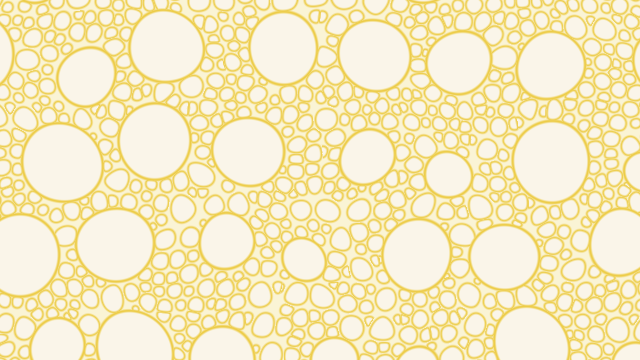
A WebGL 1 fragment shader for this pattern:

```glsl
precision highp float;
uniform vec2 u_resolution;

// Lengths are fractions of the canvas height
const float BIG_CELL = 0.272;
const float BLOCK = 0.083;
const float BIG_SALT = 1.0;
const float BLOCK_SALT = 2.0;
const vec3 CREAM = vec3(0.98, 0.962, 0.912);
const vec3 GAP_TINT = vec3(0.982, 0.955, 0.835);
const vec3 YELLOW = vec3(0.928, 0.80, 0.28);

vec3 hash3(vec2 cell, float salt) {
  vec3 q = fract(cell.xyx * vec3(0.1031, 0.1030, 0.0973) + salt * 0.317);
  q += dot(q, q.yxz + 33.33);
  return fract((q.xxy + q.yzz) * q.zyx);
}

// Brick-like grid: every row slides sideways by a random amount
float rowShift(float row, float salt) {
  return hash3(vec2(row, 7.0), salt + 5.0).x;
}
vec2 cellInRow(vec2 p, float size, float rowStep, float salt) {
  float row = floor(p.y / size) + rowStep;
  return vec2(floor(p.x / size - rowShift(row, salt)), row);
}
vec2 cellCentre(vec2 cell, float size, float salt) {
  return (cell + vec2(0.5 + rowShift(cell.y, salt), 0.5)) * size;
}

// Bubbles are stored as centre (xy) and radius (z)
vec3 bigBubble(vec2 cell) {
  vec3 h = hash3(cell, BIG_SALT);
  float radius = mix(0.055, 0.117, h.z);
  vec2 offset = (h.xy - 0.5) * (BIG_CELL - 2.0 * radius);
  return vec3(cellCentre(cell, BIG_CELL, BIG_SALT) + offset, radius);
}
float gapTo(vec2 p, vec3 bubble) {
  return length(p - bubble.xy) - bubble.z;
}
vec3 nearestBig(vec2 p) {
  vec3 best = vec3(p + 10.0, 0.0);
  for (int j = -1; j <= 1; j++) {
    vec2 cell = cellInRow(p, BIG_CELL, float(j), BIG_SALT);
    for (int i = -1; i <= 1; i++) {
      vec3 big = bigBubble(cell + vec2(float(i), 0.0));
      if (gapTo(p, big) < gapTo(p, best)) best = big;
    }
  }
  return best;
}

// Fits a bubble beside its big neighbour; radius 0 if it has no room
vec3 settle(vec2 centre, float radius) {
  vec3 big = nearestBig(centre);
  float gap = gapTo(centre, big);
  if (gap < 0.05 * radius) return vec3(0.0);
  radius = clamp(gap, 0.65 * radius, radius);
  centre += normalize(centre - big.xy) * max(0.0, 0.95 * radius - gap);
  return vec3(centre, radius);
}

// A turned block holds a medium and a tiny bubble, or a rhombus of four
vec3 smallBubble(vec2 block, float index) {
  vec3 h = hash3(block, BLOCK_SALT);
  vec3 k = hash3(block * 2.0 + vec2(index, 0.5), BLOCK_SALT + 1.0);
  vec2 middle = cellCentre(block, BLOCK, BLOCK_SALT);
  float angle = (h.x - 0.5) * 0.9 + (h.y < 0.5 ? 1.5708 : 0.0);
  mat2 turn = BLOCK * mat2(cos(angle), sin(angle), -sin(angle), cos(angle));
  vec2 core = middle + turn * vec2(-0.06);
  float mediumRadius = BLOCK * mix(0.36, 0.46, h.y);
  if (h.z < 0.42 && gapTo(core, nearestBig(core)) > 0.6 * mediumRadius) {
    if (index > 1.5) return vec3(0.0);
    if (index < 0.5) return settle(core, mediumRadius);
    return settle(middle + turn * vec2(0.37), BLOCK * mix(0.12, 0.17, k.z));
  }
  vec2 corner = vec2(mod(index, 2.0), floor(index / 2.0)) - 0.5;
  bool wide = corner.x * corner.y > 0.0;
  vec2 spot = corner * (wide ? 0.41 : 0.63) + (k.xy - 0.5) * 0.09;
  return settle(middle + turn * spot, BLOCK * (wide ? mix(0.24, 0.32, k.z) : mix(0.13, 0.21, k.z)));
}

// Quartic wall term (x) and its gradient (yz); summed walls form an oval
vec3 wall(vec2 q, vec2 normal, float reach) {
  float t = max(dot(q, normal) / reach, 0.0);
  return 0.78 * t * t * t * vec3(t, 4.0 * normal / reach);
}

// Signed distance to the small bubble that owns this point
float smallDistance(vec2 p) {
  vec3 own = vec3(0.0), walls = vec3(0.0);
  float nearest = 1e3;
  for (int n = 0; n < 36; n++) {
    vec3 at = floor(vec3(n, n, n) / vec3(12.0, 4.0, 1.0) + 0.01);
    vec2 block = cellInRow(p, BLOCK, at.x - 1.0, BLOCK_SALT) + vec2(mod(at.y, 3.0) - 1.0, 0.0);
    vec3 s = smallBubble(block, mod(at.z, 4.0));
    float power = dot(p - s.xy, p - s.xy) - s.z * s.z;
    if (s.z > 0.0 && power < nearest) { nearest = power; own = s; }
  }
  if (own.z == 0.0) return 1.0;
  vec2 q = p - own.xy;
  for (int n = 0; n < 36; n++) {
    vec3 at = floor(vec3(n, n, n) / vec3(12.0, 4.0, 1.0) + 0.01);
    vec2 block = cellInRow(own.xy, BLOCK, at.x - 1.0, BLOCK_SALT) + vec2(mod(at.y, 3.0) - 1.0, 0.0);
    vec3 s = smallBubble(block, mod(at.z, 4.0));
    float d = length(s.xy - own.xy);
    float reach = 0.5 * (d + (own.z * own.z - s.z * s.z) / max(d, 1e-4));
    if (s.z > 0.0 && d > 1e-4) walls += wall(q, (s.xy - own.xy) / d, max(reach, 0.3 * own.z));
  }
  vec3 big = nearestBig(own.xy);
  walls += wall(q, normalize(big.xy - own.xy), gapTo(own.xy, big));
  walls += wall(q, q / max(length(q), 1e-5), 1.35 * own.z);
  float sum = max(walls.x, 1e-5);
  return (pow(sum, 0.25) - 1.0) * 4.0 * pow(sum, 0.75) / max(length(walls.yz), 1e-4);
}

float stroke(float d, float halfWidth, float soft) {
  return 1.0 - smoothstep(halfWidth - soft, halfWidth + soft, abs(d));
}

void main() {
  vec2 p = gl_FragCoord.xy / u_resolution.y + vec2(5.3, 3.1);
  p += 0.007 * sin(p.yx * vec2(13.0, 11.0) + p * 6.0);
  float soft = max(0.7 / u_resolution.y, 0.0037);
  float bigGap = gapTo(p, nearestBig(p));
  float d = bigGap > 0.0 ? smallDistance(p) : 1.0;
  float ink = max(stroke(bigGap, 0.0037, soft), stroke(d + 0.0012, 0.0026, soft));
  vec3 ground = mix(CREAM, GAP_TINT, smoothstep(-soft, soft, min(d, bigGap)));
  gl_FragColor = vec4(mix(ground, YELLOW, ink), 1.0);
}
```
